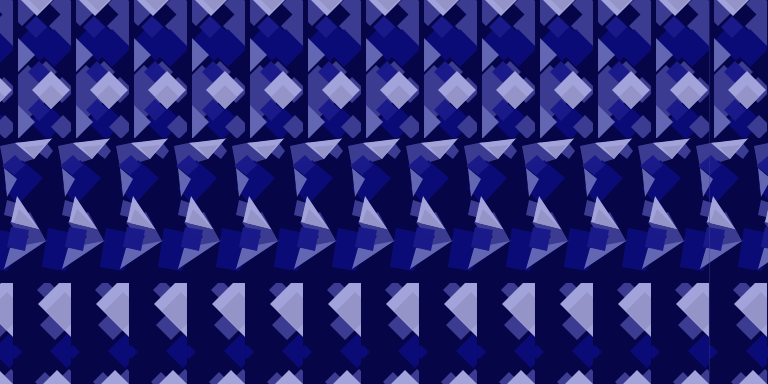
A Shadertoy shader for this pattern:

```glsl
const vec3 NAVY = vec3(.02, .02, .28);
const vec3 BLUE = vec3(.045, .045, .47);
const vec3 ROYAL = vec3(.10, .10, .54);
const vec3 VIOLET = vec3(.23, .23, .57);
const vec3 LILAC = vec3(.39, .40, .70);
const vec3 PALE = vec3(.64, .64, .86);
const vec3 SHADE = vec3(.58, .58, .79);

// Layout space is 384 units tall, y pointing down; distances are positive inside.
float coverage(float d) {
    return smoothstep(-.6, .6, d * iResolution.y / 384.);
}

void paint(inout vec3 col, float d, vec3 ink) {
    col = mix(col, ink, coverage(d));
}

float diamond(vec2 p, float x, float y, float r) {
    vec2 q = abs(p - vec2(x, y));
    return (r - q.x - q.y) * .7071;
}

float edge(vec2 p, vec2 a, vec2 b) {
    vec2 e = normalize(b - a), q = p - a;
    return e.x * q.y - e.y * q.x;
}

float tri(vec2 p, vec2 a, vec2 b, vec2 c) {
    return min(edge(p, a, b), min(edge(p, b, c), edge(p, c, a)));
}

float quad(vec2 p, vec2 a, vec2 b, vec2 c, vec2 d) {
    return min(min(edge(p, a, b), edge(p, b, c)), min(edge(p, c, d), edge(p, d, a)));
}

// Upright strips of stacked diamonds
vec3 upperBand(vec2 p) {
    p.x = mod(p.x - 18., 58.);
    vec3 col = NAVY;
    paint(col, diamond(p, 53., 26., 22.), VIOLET);
    paint(col, diamond(p, 4., 6., 20.), VIOLET);
    paint(col, diamond(p, 22., 40., 21.), BLUE);
    paint(col, diamond(p, 36., 48., 19.), BLUE);
    paint(col, diamond(p, 18., 27., 11.), ROYAL);
    paint(col, diamond(p, 10., 92., 27.), VIOLET);
    paint(col, diamond(p, 30., 122., 18.), BLUE);
    paint(col, diamond(p, 45., 127., 12.), VIOLET);
    paint(col, diamond(p, 28., 72., 11.), VIOLET);
    for (float y = 55.; y < 130.; y += 67.) paint(col, diamond(p, 0., y, 17.), LILAC);
    for (float y = 72.; y < 120.; y += 38.) paint(col, diamond(p, 21., y, 11.), ROYAL);
    paint(col, diamond(p, 44., 90., 13.), VIOLET);
    paint(col, diamond(p, 33., 90., 19.), PALE);
    paint(col, diamond(p, 33., 97., 12.), SHADE);
    paint(col, diamond(p, 44., 4., 12.), VIOLET);
    paint(col, diamond(p, 19., -4., 20.), PALE);
    paint(col, diamond(p, 22., -2., 13.), SHADE);
    return mix(NAVY, col, coverage(min(p.x, 53. - p.x)));
}

// Tilted shards; neighbours are drawn too because shards overhang their cell
vec3 middleBand(vec2 p) {
    vec3 col = NAVY;
    p.x = mod(p.x, 58.);
    for (float k = -1.; k < 2.; k++) {
        vec2 q = p + vec2(58. * k, 0.);
        paint(col, quad(q, vec2(0, 146), vec2(19, 142), vec2(34, 159), vec2(4, 168)), VIOLET);
        paint(col, quad(q, vec2(22, 160), vec2(43, 178), vec2(18, 205), vec2(4, 188)), BLUE);
        paint(col, tri(q, vec2(4, 168), vec2(17, 179), vec2(7, 197)), LILAC);
        paint(col, quad(q, vec2(15, 155), vec2(25, 165), vec2(14, 175), vec2(2, 166)), ROYAL);
        paint(col, quad(q, vec2(46, 142), vec2(53, 151), vec2(47, 159), vec2(38, 152)), VIOLET);
        paint(col, tri(q, vec2(15, 143), vec2(52, 138.5), vec2(34, 159)), PALE);
        paint(col, tri(q, vec2(24, 147), vec2(44, 145), vec2(34, 159)), SHADE);

        paint(col, quad(q, vec2(7, 200), vec2(16, 203), vec2(12, 217), vec2(4, 215)), VIOLET);
        paint(col, quad(q, vec2(30, 212), vec2(46, 241), vec2(28, 250), vec2(10, 222)), VIOLET);
        paint(col, quad(q, vec2(-10, 228), vec2(29, 236), vec2(7, 271), vec2(-16, 267)), BLUE);
        paint(col, tri(q, vec2(10, 248), vec2(46, 241), vec2(4, 269)), LILAC);
        paint(col, quad(q, vec2(11, 227), vec2(29, 230), vec2(25, 251), vec2(7, 247)), ROYAL);
        paint(col, tri(q, vec2(17, 196), vec2(39, 229), vec2(11, 222)), PALE);
        paint(col, tri(q, vec2(19, 209), vec2(39, 229), vec2(14, 223)), SHADE);
    }
    return col;
}

// Half diamonds cut off at the right of each cell
vec3 lowerBand(vec2 p) {
    p.x = mod(p.x - 13., 58.);
    vec3 col = NAVY;
    paint(col, diamond(p, 34., 290., 10.), VIOLET);
    paint(col, diamond(p, 42., 325., 15.), VIOLET);
    paint(col, diamond(p, 54., 351., 17.), BLUE);
    paint(col, diamond(p, 2., 352., 7.), BLUE);
    paint(col, diamond(p, 58., 304., 33.), PALE);
    paint(col, diamond(p, 52., 311., 19.), SHADE);
    paint(col, diamond(p, 32., 382., 10.), VIOLET);
    paint(col, diamond(p, 56., 378., 9.), VIOLET);
    paint(col, diamond(p, 44., 386., 16.), PALE);
    return mix(NAVY, col, coverage(min(p.x, 58. - p.x)));
}

void mainImage(out vec4 fragColor, in vec2 fragCoord) {
    vec2 p = vec2(fragCoord.x, iResolution.y - fragCoord.y) * 384. / iResolution.y;
    vec3 col = mix(upperBand(p), middleBand(p), coverage(p.y - 138.));
    col = mix(col, lowerBand(p), coverage(p.y - 283.));

    // Faint full-height seam
    col = mix(col, VIOLET, .4 * coverage(.5 - abs(p.x - 709.5)));
    fragColor = vec4(col, 1.);
}
```
